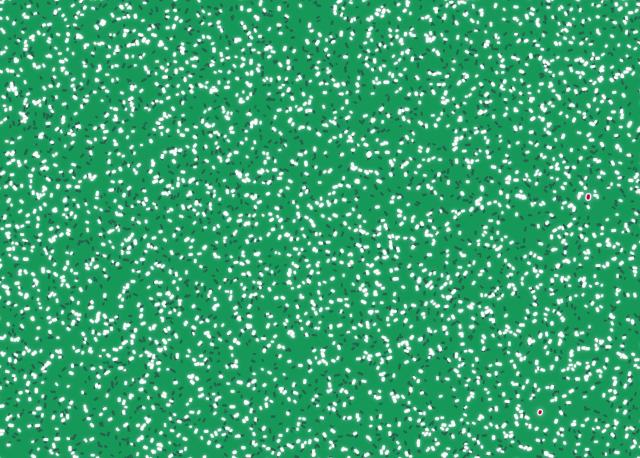
A WebGL 2 fragment shader for this texture:

```glsl
#version 300 es
precision highp float;

uniform vec2 u_resolution;
out vec4 fragColor;

const float ROWS = 36.0;       // grid cells over the canvas height
const int LAYERS = 3;          // possible grains per cell and kind
const float TAU = 6.2831853;

const vec3 GREEN = vec3(0.085, 0.595, 0.348);
const vec3 DARK = vec3(0.15, 0.36, 0.29);
const vec3 WHITE = vec3(0.99, 0.98, 0.99);
const vec3 CRIMSON = vec3(0.74, 0.02, 0.32);

// Integer hash of a cell and a seed
vec3 hash3(ivec2 cell, int seed) {
    uvec3 v = uvec3(ivec3(cell, seed)) * 1664525u + 1013904223u;
    v.x += v.y * v.z;
    v.y += v.z * v.x;
    v.z += v.x * v.y;
    v ^= v >> 16u;
    v.x += v.y * v.z;
    v.y += v.z * v.x;
    v.z += v.x * v.y;
    return vec3(v >> 8u) / 16777216.0;
}

float valueNoise(vec2 p, int seed) {
    ivec2 i = ivec2(floor(p));
    vec2 f = smoothstep(0.0, 1.0, fract(p));
    float low = mix(hash3(i, seed).x, hash3(i + ivec2(1, 0), seed).x, f.x);
    float high = mix(hash3(i + ivec2(0, 1), seed).x, hash3(i + ivec2(1, 1), seed).x, f.x);
    return mix(low, high, f.y);
}

float capsule(vec2 p, float halfLength, float radius) {
    p.x -= clamp(p.x, -halfLength, halfLength);
    return length(p) - radius;
}

vec2 rotate(vec2 p, float angle) {
    float c = cos(angle), s = sin(angle);
    return vec2(c * p.x + s * p.y, c * p.y - s * p.x);
}

// Scattered grains: x = nearest distance, y = summed glow
vec2 scatter(vec2 p, int seed, int layers, float density, vec2 shape, float falloff) {
    ivec2 home = ivec2(floor(p));
    vec2 result = vec2(9.0, 0.0);
    for (int y = -1; y <= 1; y++) {
        for (int x = -1; x <= 1; x++) {
            ivec2 cell = home + ivec2(x, y);
            float clump = 0.6 + 0.8 * valueNoise(vec2(cell) * 0.45, seed + 90);
            for (int layer = 0; layer < layers; layer++) {
                vec3 place = hash3(cell, seed + layer);
                vec3 form = hash3(cell, seed + layer + 40);
                if (place.z > density * clump) continue;
                vec2 q = rotate(p - vec2(cell) - place.xy, form.x * TAU);
                float size = mix(0.75, 1.25, form.y);
                float stretch = mix(0.5, 1.5, form.z);
                float d = capsule(q, shape.x * size * stretch, shape.y * size);
                result.x = min(result.x, d);
                result.y += exp(-max(d, 0.0) / falloff);
            }
        }
    }
    return result;
}

float coverage(float d, float softness) {
    return smoothstep(softness, -softness, d);
}

void main() {
    vec2 p = gl_FragCoord.xy / u_resolution.y * ROWS;
    float softness = max(0.06, 0.6 * ROWS / u_resolution.y);

    vec2 pale = scatter(p, 100, LAYERS, 0.52, vec2(0.06, 0.11), 0.08);
    vec2 dark = scatter(p, 300, LAYERS, 0.47, vec2(0.09, 0.08), 0.08);
    vec2 rare = scatter(p, 500, 1, 0.0022, vec2(0.1, 0.14), 0.15);

    // Ground with soft halos
    vec3 color = mix(GREEN, WHITE, min(0.3 * pale.y + 0.5 * rare.y, 0.65));

    // Dark grains, then white ones
    color = mix(color, DARK, 0.92 * coverage(dark.x, softness));
    color = mix(color, WHITE, coverage(pale.x, softness));

    // Rare crimson grains in white rims
    color = mix(color, WHITE, coverage(rare.x - 0.1, softness));
    color = mix(color, CRIMSON, coverage(rare.x, softness));

    fragColor = vec4(color, 1.0);
}
```
